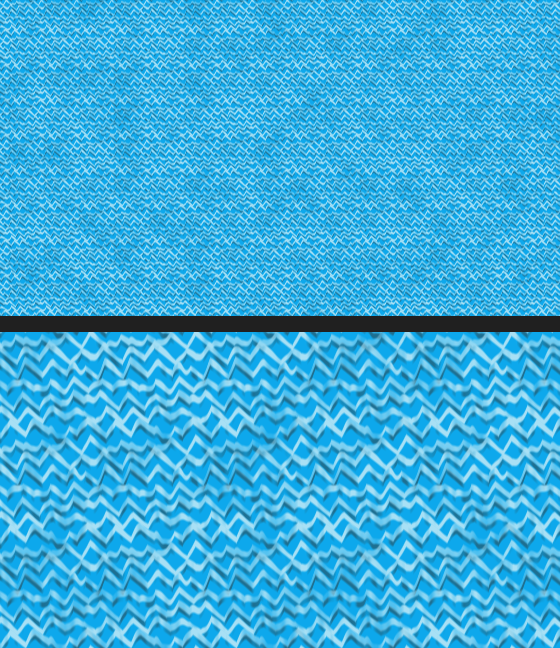
Top: the whole. Bottom: its middle third, enlarged.
Write a Shadertoy shader that draws this pattern.

```glsl
// Small tiled zigzag ripples in soft pale blue with broken dark shadows on bright water.

vec2 gradientAt(vec2 cell, float period) {
    cell = mod(cell, period);
    float angle = 6.2832 * fract(sin(dot(cell, vec2(127.1, 311.7))) * 43758.5);
    return vec2(cos(angle), sin(angle));
}

// Gradient noise that wraps every "period" cells
float tiledNoise(vec2 p, float period) {
    vec2 cell = floor(p), f = fract(p);
    vec2 u = f * f * f * (f * (f * 6.0 - 15.0) + 10.0);
    float a = dot(gradientAt(cell, period), f);
    float b = dot(gradientAt(cell + vec2(1, 0), period), f - vec2(1, 0));
    float c = dot(gradientAt(cell + vec2(0, 1), period), f - vec2(0, 1));
    float d = dot(gradientAt(cell + vec2(1, 1), period), f - vec2(1, 1));
    return mix(mix(a, b, u.x), mix(c, d, u.x), u.y);
}

float stroke(float dist, float halfWidth, float aa) {
    return 1.0 - smoothstep(halfWidth - aa, halfWidth + aa, abs(dist));
}

void mainImage(out vec4 fragColor, in vec2 fragCoord) {
    // Sixteen by nine square tiles, each four zigzags wide and seven rows tall
    vec2 tile = fragCoord / iResolution.y * 9.0;
    float y = tile.y * 7.0;
    float aa = 0.05 + 0.7 * 63.0 / iResolution.y;

    // Patches within each tile, and slower ones across the whole surface
    float patches = tiledNoise(tile * 3.0, 3.0) + 0.7 * tiledNoise(tile * 0.9 + 0.4, 64.0);
    vec3 color = vec3(0.05, 0.66, 0.925);

    // Ripples, painted from top to bottom
    for (int k = 2; k >= -2; k--) {
        float row = floor(y) + float(k);
        float wrappedRow = mod(row, 7.0);
        float shift = fract(sin(wrappedRow * 91.7 + 3.0) * 437.5);
        vec2 along = vec2(tile.x * 8.0, wrappedRow + 0.37);
        float wobble = tiledNoise(along, 8.0);
        float wear = tiledNoise(along * vec2(2.0, 1.0) + 0.21, 16.0);

        float zigzag = 1.0 - 2.0 * abs(fract(tile.x * 4.0 + shift + 0.4 * wobble) - 0.5);
        float height = row + 0.15 + 0.68 * zigzag + 0.7 * wobble;
        float dist = (y - height) * 0.8;

        // Broken shadow under the crest
        float shade = stroke(dist + 0.27, 0.15, aa) * clamp(0.34 + 1.2 * wear - 0.4 * patches, 0.0, 0.8);
        color = mix(color, vec3(0.13, 0.38, 0.48), shade);

        // Pale crest line with uneven weight
        float weight = clamp(0.74 - 0.7 * wear + 0.6 * patches, 0.2, 1.0);
        float crest = stroke(dist, 0.17 + 0.1 * wobble, aa) * weight;
        color = mix(color, vec3(0.66, 0.88, 0.96), crest);
    }

    fragColor = vec4(color, 1.0);
}
```
